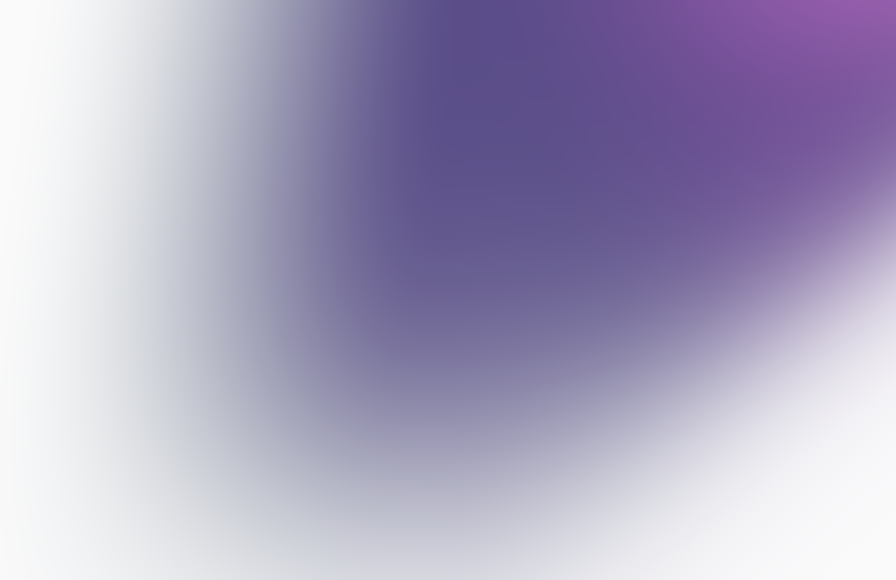
Give the GLSL for this background, as a WebGL 1 fragment shader.

```glsl
precision highp float;

uniform vec2 u_resolution;

#define PAPER vec3(0.982, 0.982, 0.985)
#define INDIGO vec3(0.345, 0.295, 0.530)
#define VIOLET vec3(0.420, 0.295, 0.575)
#define ORCHID vec3(0.590, 0.365, 0.675)
#define GREY_TINT vec3(-0.010, 0.020, -0.025)
#define LEFT_REACH 0.53
#define LEFT_LEAN 0.10
#define EDGE_DEPTH 0.80
#define EDGE_BEND 1.14
#define GLOW_CENTER vec2(0.98, -0.06)
#define GLOW_SIZE vec2(0.22, 0.19)

float sigmoid(float x) {
  return 1.0 / (1.0 + exp(-x));
}

// Soft fade from the left border, leaning outward further down
float leftFade(vec2 p) {
  return pow(smoothstep(0.0, LEFT_REACH, p.x + LEFT_LEAN * p.y), 1.3);
}

// Soft lower edge: level on the left, bending upward and tightening to the right
float lowerFade(vec2 p) {
  float edge = EDGE_DEPTH - EDGE_BEND * pow(max(p.x - 0.5, 0.0), 1.5);
  float sharpness = mix(6.5, 10.5, smoothstep(0.5, 1.0, p.x));
  return sigmoid(sharpness * (edge - p.y));
}

// Indigo body turning violet, with an orchid glow in the top right corner
vec3 cloudColor(vec2 p) {
  float warmth = smoothstep(0.50, 0.88, p.x - 0.25 * p.y);
  vec2 offset = (p - GLOW_CENTER) / GLOW_SIZE;
  float glow = exp(-dot(offset, offset));
  return mix(mix(INDIGO, VIOLET, warmth), ORCHID, glow);
}

void main() {
  // Canvas fractions, with y measured down from the top
  vec2 p = gl_FragCoord.xy / u_resolution;
  p.y = 1.0 - p.y;

  float density = leftFade(p) * lowerFade(p);
  vec3 color = mix(PAPER, cloudColor(p), density);

  // Mute the halfway tones, mostly on the left
  color += GREY_TINT * 4.0 * density * (1.0 - density) * (1.2 - p.x);

  gl_FragColor = vec4(color, 1.0);
}
```
